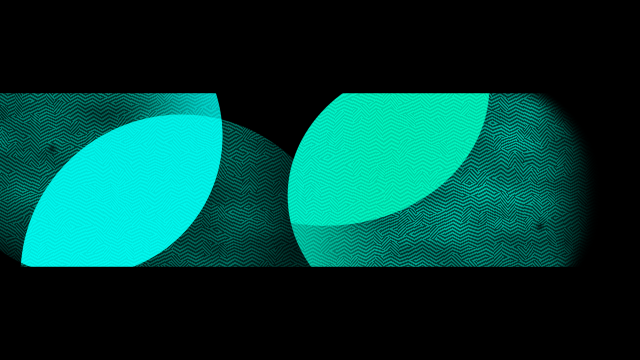
Write a Shadertoy shader that draws this background.

```glsl
float hash(vec2 p) {
    return fract(sin(dot(p, vec2(127.1, 311.7))) * 43758.5453);
}

float noise(vec2 p) {
    vec2 i = floor(p), f = fract(p);
    f = f * f * (3.0 - 2.0 * f);
    return mix(mix(hash(i), hash(i + vec2(1, 0)), f.x),
               mix(hash(i + vec2(0, 1)), hash(i + vec2(1, 1)), f.x), f.y);
}

float fbm(vec2 p) {
    float sum = 0.0, amp = 0.5;
    for (int i = 0; i < 4; i++) {
        sum += amp * noise(p);
        p = p * 2.03 + 7.1;
        amp *= 0.5;
    }
    return sum;
}

// Approximate signed distance to an axis-aligned ellipse
float ellipse(vec2 p, vec2 radii) {
    float k = length(p / radii);
    return k * (k - 1.0) / max(length(p / (radii * radii)), 1e-4);
}

float cover(float dist) {
    return 1.0 - smoothstep(-0.7, 0.7, dist * iResolution.y);
}

// Herringbone strokes whose slope breaks at random cells
float herringbone(vec2 p) {
    p += 0.012 * (vec2(noise(p * 14.0), noise(p * 14.0 + 31.0)) - 0.5);
    float column = floor(p.x * 46.0);
    float row = floor(p.y * 27.0 + hash(vec2(column, 3.0)));
    float across = fract(p.x * 46.0) - 0.5;
    float slope = mod(column, 2.0) < 0.5 ? 0.55 : -0.55;
    float pick = hash(vec2(column, row));
    slope *= pick > 0.82 ? -1.0 : (pick > 0.6 ? 2.0 : 1.0);
    float wave = sin(6.2832 * (p.y * 104.0 + slope * across * 2.2));
    return smoothstep(-0.75, 0.75, wave);
}

float speck(vec2 p, vec2 center) {
    return exp(-dot(p - center, p - center) * 9000.0);
}

void mainImage(out vec4 fragColor, in vec2 fragCoord) {
    vec2 p = fragCoord / iResolution.y;

    // Two overlapping pairs of discs
    float upperLeft = cover(length(p - vec2(0.227, 0.623)) - 0.391);
    float lowerLeft = cover(length(p - vec2(0.505, 0.234)) - 0.448);
    float rightDist = ellipse(p - vec2(1.241, 0.456), vec2(0.442, 0.377));
    float lowerRight = cover(rightDist);
    float upperRight = cover(ellipse(p - vec2(0.903, 0.757), vec2(0.456, 0.384)));

    // Woven texture and uneven light
    float strokes = herringbone(p);
    float mottle = 0.55 + 0.95 * fbm(p * vec2(7.0, 13.0));
    float weave = mix(0.5, 1.22, strokes) * mottle;
    weave *= 1.0 - 0.6 * (speck(p, vec2(0.145, 0.588)) + speck(p, vec2(1.5, 0.37)));

    // Dim outer parts, brightening toward the lens tips
    float leftTip = smoothstep(0.3, 0.62, p.x);
    float upperDim = mix(0.40 * weave, 0.84 - 0.10 * (1.0 - strokes), leftTip);
    upperDim *= smoothstep(0.18, 0.52, p.y + 0.5 * p.x);
    float lowerDim = 0.37 * weave * (1.0 - 0.55 * smoothstep(0.62, 0.83, p.x));
    float rightTip = 1.0 - smoothstep(0.81, 1.12, p.x);
    float rightDim = mix(0.46 * weave, 0.80 - 0.14 * (1.0 - strokes), rightTip);
    rightDim *= 1.0 - smoothstep(1.46, 1.685, p.x);
    float rim = 1.0 - smoothstep(-0.06, 0.0, rightDist);
    rightDim *= mix(1.0, rim, smoothstep(1.3, 1.5, p.x));

    // Bright lenses where the discs overlap
    float leftLens = upperLeft * lowerLeft;
    float leftLight = 0.96 - 0.06 * (1.0 - strokes) + 0.04 * (0.5 - p.y);
    float rightLight = 0.95 - 0.12 * (1.0 - strokes);
    float left = mix(max(upperLeft * upperDim, lowerLeft * lowerDim), leftLight, leftLens);
    float right = mix(rightDim, rightLight, upperRight);

    vec3 teal = vec3(0.0, 1.0, 0.87);
    vec3 cyan = vec3(0.0, 1.0, 0.96);
    vec3 green = mix(vec3(0.0, 1.0, 0.84), vec3(0.0, 1.0, 0.78), smoothstep(0.8, 1.1, p.x));
    vec3 leftColor = left * mix(teal, cyan, max(leftLens, upperLeft * leftTip));
    vec3 rightColor = right * mix(teal, green, max(upperRight, rightTip));
    vec3 color = mix(leftColor, rightColor, lowerRight);

    // Letterbox band
    color *= cover(abs(p.y - 0.5) - 0.241);
    fragColor = vec4(clamp(color, 0.0, 1.0), 1.0);
}
```
